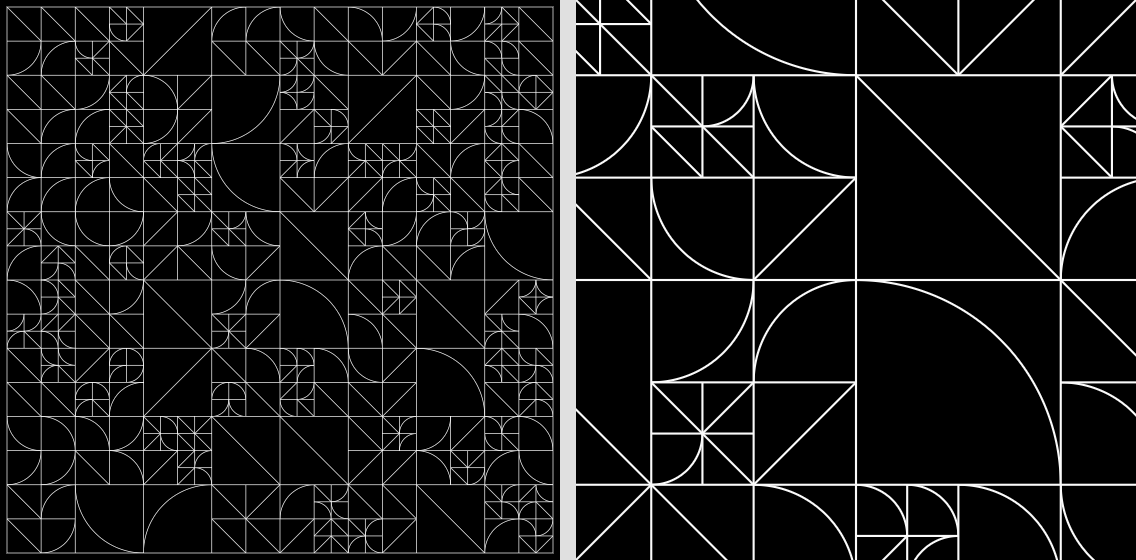
Left, the full canvas; right, a detail of the centre.
Reproduce this pattern procedurally as a Shadertoy shader.

```glsl
// Draws a line mosaic: a twice-subdivided square grid whose tiles hold a diagonal or a quarter arc.

const float MARGIN = 0.0125;
const float GRID = 8.0;
const float LINE_WIDTH = 0.00126;
const vec3 PAPER = vec3(0.0);
const vec3 INK = vec3(0.98);

float hash(vec2 p, float seed) {
    vec3 q = fract(vec3(p.xyx + seed * 17.37) * vec3(0.1031, 0.1030, 0.0973));
    q += dot(q, q.yzx + 33.33);
    return fract((q.x + q.y) * q.z);
}

// Box-filtered coverage of a line at distance d
float stroke(float d, float width, float pixel) {
    float overlap = 0.5 * (width + pixel) - abs(d);
    return clamp(overlap / pixel, 0.0, min(1.0, width / pixel));
}

// Union of two coverages
float join(float a, float b) {
    return 1.0 - (1.0 - a) * (1.0 - b);
}

// Chance that a cell divides: large cells gather in the middle columns,
// the finest ones towards the right side
float splitChance(float column, int level) {
    if (level == 0) return mix(0.57, 0.96, smoothstep(2.0, 3.0, abs(column - 4.0)));
    return mix(0.3, 0.52, step(6.0, column));
}

// Returns the cell index in xy and its size in z
vec3 findCell(vec2 p) {
    float size = 1.0;
    vec2 cell = floor(p);
    float column = cell.x;
    for (int level = 0; level < 2; level++) {
        if (hash(cell, float(level) + 3.0) > splitChance(column, level)) break;
        size *= 0.5;
        cell = floor(p / size);
    }
    return vec3(cell, size);
}

// Distance to the motif inside a unit tile
float motif(vec2 q, float kind, float turn) {
    if (kind < 0.33) return abs(q.x + q.y - 1.0) * sqrt(0.5);
    if (kind < 0.50) return abs(q.x - q.y) * sqrt(0.5);
    vec2 corner = vec2(mod(floor(turn * 4.0), 2.0), step(0.5, turn));
    return abs(length(q - corner) - 1.0);
}

float tileInk(vec2 p, float unit, float pixel) {
    vec3 cell = findCell(p);
    float scale = cell.z * unit;
    vec2 q = p / cell.z - cell.xy;
    float seed = cell.z * 8.0;

    // Tile borders
    vec2 edge = min(q, 1.0 - q) * scale;
    float ink = join(stroke(edge.x, LINE_WIDTH, pixel), stroke(edge.y, LINE_WIDTH, pixel));

    // Diagonal or arc
    float d = motif(q, hash(cell.xy, seed + 11.0), hash(cell.xy, seed + 23.0));
    return join(ink, stroke(d * scale, LINE_WIDTH, pixel));
}

void mainImage(out vec4 fragColor, in vec2 fragCoord) {
    float pixel = 1.0 / min(iResolution.x, iResolution.y);
    vec2 uv = (fragCoord - 0.5 * iResolution.xy) * pixel;

    // Signed distance to the outer frame, negative inside
    float halfFrame = 0.5 - MARGIN;
    vec2 outside = abs(uv) - halfFrame;
    float frame = max(outside.x, outside.y);

    float unit = 2.0 * halfFrame / GRID;
    vec2 p = (uv + halfFrame) / unit;
    float ink = frame < 0.0 ? tileInk(p, unit, pixel) : stroke(frame, LINE_WIDTH, pixel);

    fragColor = vec4(mix(PAPER, INK, ink), 1.0);
}
```
